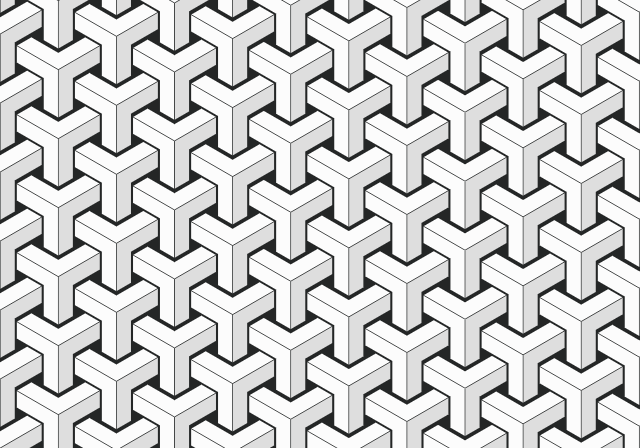
Write a WebGL 2 fragment shader that draws this pattern.

```glsl
#version 300 es
precision highp float;
// Interlocking isometric three-armed beams in white and grey on a dark ground.
uniform vec2 u_resolution;
out vec4 fragColor;

// Folds q into the nearest of three arms: x runs along the arm, y is the offset from its seam.
vec2 foldToArm(vec2 q) {
  vec2 best = vec2(-1e3, 0.0);
  for (int k = 0; k < 3; k++) {
    float angle = radians(-90.0 + 120.0 * float(k));
    vec2 dir = vec2(cos(angle), sin(angle));
    float along = dot(q, dir);
    if (along > best.x) best = vec2(along, abs(dot(q, vec2(-dir.y, dir.x))));
  }
  return best;
}

// Signed distance to an arm with a pointed 120 degree tip.
float armDistance(vec2 arm) {
  float side = arm.y - 0.211;
  float tip = (arm.x + arm.y * 0.57735 - 0.694) * 0.86603;
  return max(side, tip);
}

// Coverage of the region where d is negative, smoothed over one pixel.
float coverage(float d, float pixel) {
  return clamp(0.5 - d / pixel, 0.0, 1.0);
}

void main() {
  // One unit is the vertical period; columns are 0.842 apart.
  float periods = 9.275;
  float pixel = periods / u_resolution.x;
  vec2 p = gl_FragCoord.xy * pixel - vec2(0.845, 5.483);
  float nearestColumn = round(p.x / 0.842);

  // Nearest tripod: odd columns shift half a period, and all drift slightly down to the right.
  float shape = 1e3;
  vec2 local = vec2(0.0);
  for (int i = -1; i <= 1; i++) {
    float column = nearestColumn + float(i);
    float rise = fract(p.y + column * 0.5166);
    for (int j = 0; j < 2; j++) {
      vec2 q = vec2(p.x - column * 0.842, rise - float(j));
      float d = armDistance(foldToArm(q));
      if (d < shape) {
        shape = d;
        local = q;
      }
    }
  }

  // Faces: the lower right third is in shade.
  vec3 ink = vec3(0.14, 0.15, 0.15);
  float shade = dot(local, vec2(0.86603, -0.5)) - 0.5 * length(local);
  vec3 face = mix(vec3(0.99), vec3(0.87), coverage(-shade, pixel));

  // Thin seams along the arms, then the dark gaps around the tripod.
  float seam = foldToArm(local).y - 0.005;
  face = mix(face, ink, coverage(seam, pixel));
  fragColor = vec4(mix(ink, face, coverage(shape, pixel)), 1.0);
}
```
